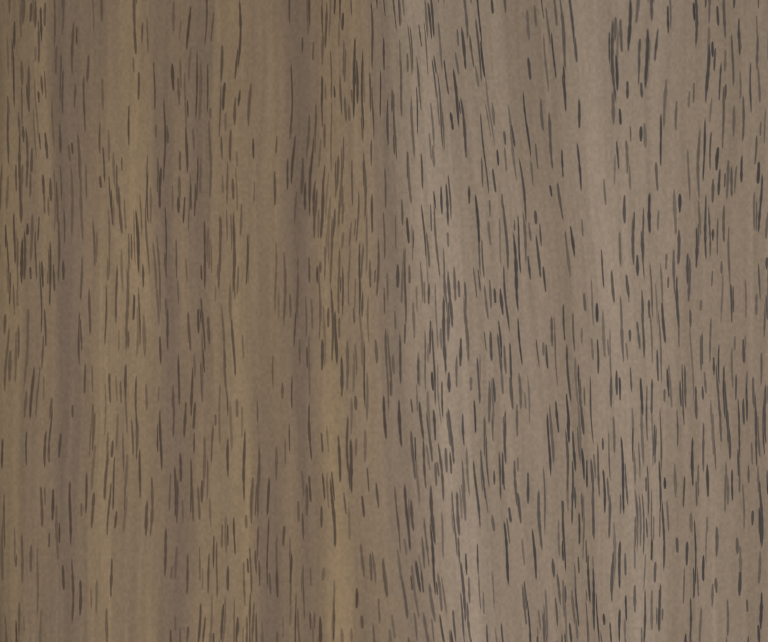
Reproduce this texture procedurally as a WebGL 1 fragment shader.

```glsl
precision highp float;
uniform vec2 u_resolution;

#define PORE_PITCH 0.017
#define PORE_LENGTH 0.105
#define PORE_WIDTH 0.0021
#define PORE_DEPTH 0.85
#define BAND_FREQ 38.0
#define STREAK_AMOUNT 0.075
#define GRAIN_AMOUNT 0.07
#define LEAN 0.075

const vec3 TAN = vec3(0.545, 0.465, 0.362);
const vec3 BROWN = vec3(0.435, 0.372, 0.318);
const vec3 GREIGE = vec3(0.552, 0.487, 0.422);
const vec3 WARM_PORE = vec3(0.255, 0.212, 0.185);
const vec3 COOL_PORE = vec3(0.215, 0.205, 0.205);

float hash(vec2 p) {
  vec3 q = fract(p.xyx * vec3(0.1031, 0.1030, 0.0973));
  q += dot(q, q.yzx + 33.33);
  return fract((q.x + q.y) * q.z);
}

float noise(vec2 p) {
  vec2 i = floor(p), f = fract(p);
  f = f * f * (3.0 - 2.0 * f);
  float low = mix(hash(i), hash(i + vec2(1.0, 0.0)), f.x);
  float high = mix(hash(i + vec2(0.0, 1.0)), hash(i + 1.0), f.x);
  return mix(low, high, f.y);
}

// Bends the straight grain; fibres right of the centre lean the most.
vec2 bendGrain(vec2 p) {
  float bump = smoothstep(0.48, 0.72, p.x) * (1.0 - smoothstep(0.8, 1.12, p.x));
  float sway = 0.004 * sin(p.y * 7.0 + p.x * 9.0)
             + 0.0014 * sin(p.y * 21.0 + p.x * 27.0);
  return vec2(p.x + LEAN * bump * (p.y - 0.5) + sway, p.y);
}

// One layer of tapered pores, at most one in each long, thin cell.
float poreLayer(vec2 g, float layer, float pixel) {
  float rightSide = smoothstep(0.5, 0.75, g.x);
  vec2 size = vec2(PORE_PITCH, PORE_LENGTH * (0.65 + 0.25 * layer));
  float column = floor(g.x / size.x + layer * 0.37);
  float shift = hash(vec2(column, layer * 17.0 + 3.0)) * 7.0;
  vec2 cell = vec2(g.x / size.x + layer * 0.37, g.y / size.y + shift);
  vec2 id = floor(cell), local = fract(cell);
  vec2 seed = id + layer * vec2(71.0, 43.0) + 11.0;

  // Density is sampled once per cell so that no pore is cut.
  vec2 centre = vec2(id.x + 0.5 - layer * 0.37, id.y + 0.5 - shift) * size;
  float cluster = noise(centre * vec2(17.0, 3.0) + 5.0);
  float present = step(hash(seed), mix(0.12, 0.78, cluster));

  float halfLength = mix(0.14, 0.48, hash(seed + 5.3));
  float along = abs(local.y - 0.5) / halfLength;
  float wander = 0.06 * sin(g.y * 45.0 + hash(seed + 2.7) * 6.28);
  float across = abs(local.x - mix(0.27, 0.73, hash(seed + 9.1)) - wander) * size.x;
  float width = PORE_WIDTH * mix(0.55, 1.1, hash(seed + 13.9));
  width *= sqrt(max(0.0, 1.0 - along * along));
  width *= 0.75 + 0.5 * noise(vec2(seed.x, g.y * 110.0));
  float soft = 0.6 * pixel + 0.0005;
  float line = 1.0 - smoothstep(width - soft, width + soft, across);
  line *= 1.0 - smoothstep(0.8, 1.0, along);
  return present * line * mix(0.4, 1.0, hash(seed + 21.4)) * mix(0.9, 1.0, rightSide);
}

// Wide growth bands on the left, calmer veneer on the right.
vec3 woodColor(vec2 g) {
  float drift = 0.5 * sin(g.y * 3.1 + g.x * 5.0);
  float band = 0.52 + 0.27 * cos((g.x - 0.035) * BAND_FREQ + drift)
             + 0.13 * sin(g.x * 87.0 + g.y * 2.3)
             + 0.35 * (noise(vec2(g.x * 42.0, g.y * 1.6)) - 0.5);
  vec3 banded = mix(BROWN, TAN, clamp(band, 0.0, 1.0));
  float shade = 0.02 * sin(g.x * 19.0 + 1.2) + 0.012 * sin(g.x * 47.0 + g.y * 2.0);
  shade -= 0.035 * exp(-pow((g.x - 1.07) / 0.035, 2.0));
  vec3 calm = GREIGE + shade;
  return mix(banded, calm, smoothstep(0.5, 0.72, g.x));
}

void main() {
  vec2 p = gl_FragCoord.xy / u_resolution.y;
  float pixel = 1.0 / u_resolution.y;
  vec2 g = bendGrain(p);
  vec3 color = woodColor(g);

  // Fine fibres and the stippled surface.
  float streak = noise(vec2(g.x * 110.0, g.y * 3.5))
               + 0.6 * noise(vec2(g.x * 240.0, g.y * 9.0)) - 0.8;
  float grain = noise(p * vec2(270.0, 190.0))
              + 0.5 * noise(p * vec2(430.0, 340.0) + 31.0) - 0.75;
  color *= 1.0 + STREAK_AMOUNT * streak + GRAIN_AMOUNT * grain;

  // Dark open pores.
  float pores = 0.0;
  for (int i = 0; i < 4; i++) {
    pores = max(pores, poreLayer(g, float(i), pixel));
  }
  vec3 poreColor = mix(WARM_PORE, COOL_PORE, smoothstep(0.45, 0.8, p.x));
  color = mix(color, poreColor, PORE_DEPTH * pores);

  // Light falls off at the left edge and a little toward the top.
  color *= 1.0 - 0.16 * exp(-p.x * 28.0) - 0.05 * smoothstep(0.6, 1.0, p.y);
  gl_FragColor = vec4(color, 1.0);
}
```
